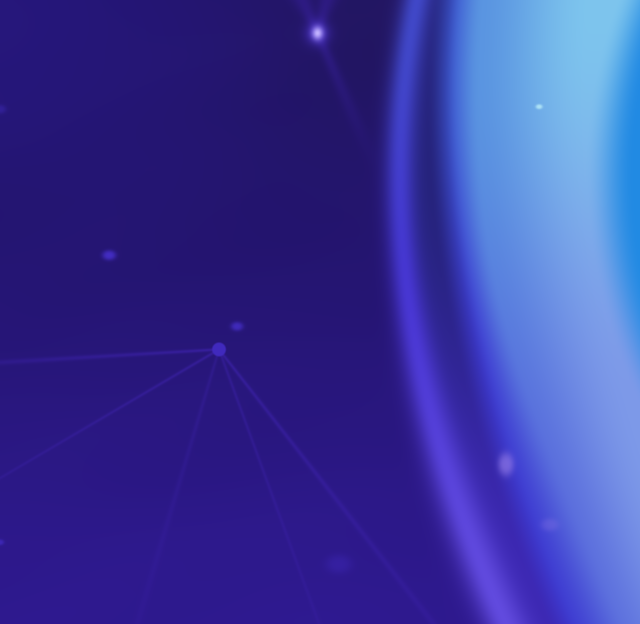
Give the GLSL for this background, as a Shadertoy shader.

```glsl
// Indigo backdrop with a luminous blue disc, a curved rim and a faint node network.
#define RING_X 0.641
#define DISC_X 0.724
#define CORE_X 0.972
#define HUB vec2(0.351, 0.440)
#define STAR vec2(0.509, 0.947)
#define LINE_COLOR vec3(0.25, 0.14, 0.70)
#define GRAIN 0.012

float hash(vec2 p) {
    return fract(sin(dot(p, vec2(127.1, 311.7))) * 43758.5);
}

vec2 gradientAt(vec2 cell) {
    float angle = 6.2832 * hash(cell);
    return vec2(cos(angle), sin(angle));
}

float gradientNoise(vec2 p) {
    vec2 i = floor(p), f = fract(p);
    vec2 u = f * f * (3.0 - 2.0 * f);
    vec2 e = vec2(0.0, 1.0);
    float low = mix(dot(gradientAt(i), f), dot(gradientAt(i + e.yx), f - e.yx), u.x);
    float high = mix(dot(gradientAt(i + e), f - e), dot(gradientAt(i + 1.0), f - 1.0), u.x);
    return mix(low, high, u.y);
}

// Horizontal offset of a hyperbolic arc whose leftmost point has height 0
float arcOffset(float y, float curvature) {
    const float b = 1.33;
    return curvature * b * b * (sqrt(1.0 + y * y / (b * b)) - 1.0);
}

float bell(float d, float width) {
    return exp(-d * d / (width * width));
}

// Soft ray from a to b: x is its strength, y the position along it
vec2 ray(vec2 p, vec2 a, vec2 b, float startWidth, float endWidth) {
    vec2 pa = p - a, ba = b - a;
    float t = clamp(dot(pa, ba) / dot(ba, ba), 0.0, 1.0);
    return vec2(bell(length(pa - ba * t), mix(startWidth, endWidth, t)), t);
}

vec3 backdrop(vec2 p) {
    vec3 col = mix(vec3(0.180, 0.098, 0.560), vec3(0.137, 0.078, 0.425), smoothstep(-0.05, 0.75, p.y));
    col += vec3(0.010, 0.010, 0.055) * bell(length(p - vec2(0.0, 1.0)), 0.35);
    col -= vec3(0.004, -0.006, 0.045) * bell(length(p - vec2(0.62, 0.98)), 0.22);
    vec2 q = vec2(p.x + 0.3 * p.y, p.y - 0.25 * p.x);
    return col + GRAIN * gradientNoise(q * vec2(3.0, 9.0)) * vec3(0.5, 0.4, 1.0);
}

// Thin rays fanning out of the hub and the star
vec3 network(vec3 col, vec2 p) {
    // xy: far end, z: strength, w: end width
    vec4 fan[5] = vec4[5](
        vec4(-0.02, 0.418, 0.60, 0.0045), vec4(-0.02, 0.222, 0.50, 0.0025),
        vec4(0.220, 0.000, 0.28, 0.0060), vec4(0.515, -0.01, 0.38, 0.0030),
        vec4(0.695, 0.000, 0.52, 0.0055));
    for (int i = 0; i < 5; i++) {
        vec2 r = ray(p, HUB, fan[i].xy, 0.0025, fan[i].w);
        col = mix(col, LINE_COLOR, r.x * fan[i].z * (1.0 - 0.55 * r.y));
    }
    for (int i = 0; i < 2; i++) {
        vec2 r = ray(p, STAR, STAR + vec2(float(i) * 0.052 - 0.032, 0.07), 0.005, 0.018);
        col = mix(col, LINE_COLOR, r.x * 0.36);
    }
    vec2 tail = ray(p, STAR, vec2(0.605, 0.725), 0.008, 0.013);
    col = mix(col, LINE_COLOR, 0.38 * tail.x * (1.0 - tail.y));
    col = mix(col, vec3(0.25, 0.16, 0.74), 1.0 - smoothstep(0.009, 0.013, length(p - HUB)));
    col = mix(col, vec3(0.30, 0.20, 0.82), 0.9 * bell(length(p - STAR), 0.018));
    return mix(col, vec3(0.76, 0.70, 1.0), bell(length((p - STAR) * vec2(1.2, 1.0)), 0.010));
}

// Blurred rim, shaded gap and bright disc
vec3 planet(vec3 col, vec2 p) {
    float fall = 1.0 - p.y;
    float low = smoothstep(0.35, 1.0, fall);
    float rim = p.x - RING_X - arcOffset(p.y - 0.72, 0.70);
    float edge = p.x - DISC_X - arcOffset(p.y - 0.85, 0.58);
    float core = p.x - CORE_X - arcOffset(p.y - 0.72, 1.30);

    vec3 gap = mix(vec3(0.145, 0.135, 0.48), vec3(0.235, 0.155, 0.70), smoothstep(0.25, 0.95, fall));
    col = mix(col, gap, smoothstep(-0.025, 0.03, rim));
    vec3 rimColor = mix(vec3(0.25, 0.28, 0.78), vec3(0.27, 0.20, 0.82), smoothstep(0.0, 0.55, fall));
    rimColor = mix(rimColor, vec3(0.38, 0.29, 0.87), low);
    col = mix(col, rimColor, bell(rim, mix(0.024, 0.036, low)));

    vec3 edgeColor = mix(vec3(0.24, 0.35, 0.82), vec3(0.24, 0.23, 0.82), smoothstep(0.1, 0.6, fall));
    vec3 body = mix(vec3(0.35, 0.58, 0.88), vec3(0.34, 0.41, 0.86), smoothstep(0.1, 0.85, fall));
    vec3 glow = mix(vec3(0.49, 0.77, 0.93), vec3(0.49, 0.60, 0.91), smoothstep(0.0, 0.65, fall));
    body = mix(body, glow, smoothstep(0.03, 0.22, edge));
    body = mix(body, vec3(0.13, 0.54, 0.89), smoothstep(-0.035, 0.045, core));
    col = mix(col, edgeColor, smoothstep(-0.042, 0.012, edge));
    return mix(col, body, smoothstep(-0.012, mix(0.045, 0.085, low), edge));
}

vec3 particles(vec3 col, vec2 p) {
    // xy: centre, z: radius, w: brightness
    vec4 dots[8] = vec4[8](
        vec4(0.175, 0.591, 0.010, 0.25), vec4(0.380, 0.477, 0.009, 0.22),
        vec4(0.000, 0.825, 0.009, 0.10), vec4(0.000, 0.131, 0.006, 0.16),
        vec4(0.543, 0.096, 0.019, 0.08), vec4(0.811, 0.256, 0.016, 0.62),
        vec4(0.881, 0.159, 0.013, 0.26), vec4(0.864, 0.829, 0.005, 0.75));
    for (int i = 0; i < 8; i++) {
        bool onDisc = dots[i].x > 0.7;
        vec2 stretch = i == 5 ? vec2(1.25, 0.85) : vec2(0.9, 1.25);
        float d = length((p - dots[i].xy) * stretch) / dots[i].z;
        vec3 tint = onDisc ? mix(vec3(0.60, 0.50, 0.92), vec3(0.75, 0.95, 0.98), step(0.5, p.y)) : vec3(0.32, 0.22, 0.92);
        col = mix(col, tint, dots[i].w * (onDisc ? 1.0 : 2.6) * exp(-d * d * d));
    }
    return col;
}

void mainImage(out vec4 fragColor, in vec2 fragCoord) {
    vec2 p = fragCoord / iResolution.y;
    vec3 col = network(backdrop(p), p);
    col = particles(planet(col, p), p);
    fragColor = vec4(clamp(col, 0.0, 1.0), 1.0);
}
```
